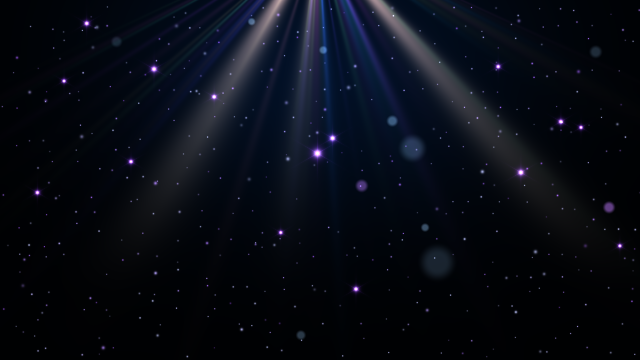
This background is drawn by a Shadertoy shader. Its source:

```glsl
// Stage light from above the canvas: three soft beams and many thin tinted rays
// over a deep blue haze, with star dust, violet flares and out-of-focus orbs.
// Rays live in slope space (dx/dy from the lamp); dust is hashed per grid cell.

const vec2  LAMP        = vec2(-0.005, 1.183);  // x from centre, in canvas heights
const float LAMP_GAP    = 0.183;                // lamp height above the top edge
const vec3  NIGHT       = vec3(0.000, 0.003, 0.008);
const vec3  HAZE        = vec3(0.008, 0.062, 0.145);
const vec2  HAZE_CENTRE = vec2(0.0, 0.83);
const vec2  HAZE_SIZE   = vec2(0.56, 0.42);
const vec3  BEAM_WARM   = vec3(0.52, 0.39, 0.36);
const vec3  BEAM_GREY   = vec3(0.125, 0.118, 0.105);
const vec3  VIOLET      = vec3(0.50, 0.16, 0.85);
const vec3  DUST_PALE   = vec3(0.72, 0.74, 0.95);
const vec3  ORB_COOL    = vec3(0.55, 0.72, 0.88);
const vec3  ORB_VIOLET  = vec3(0.72, 0.45, 0.95);
const int   RAY_COUNT   = 44;
const float RAY_LIGHT   = 0.20;
const int   FIRST_VIOLET_ORB = 9;

// Beams: slope, width in slope units, strength
const vec3 BEAMS[3] = vec3[](
    vec3(-0.59, 0.12, 1.0), vec3(-0.10, 0.07, 0.5), vec3(0.86, 0.125, 1.0));

// Focal flares: position, size
const vec3 FLARES[15] = vec3[](
    vec3(-0.007, 0.574, 1.6), vec3(0.035, 0.616, 1.1), vec3(-0.461, 0.808, 1.1),
    vec3(-0.648, 0.935, 0.9), vec3(0.558, 0.521, 1.1), vec3(0.100, 0.197, 0.9),
    vec3(-0.525, 0.551, 0.8), vec3(0.495, 0.815, 0.8), vec3(0.669, 0.662, 0.9),
    vec3(-0.785, 0.465, 0.8), vec3(-0.294, 0.731, 0.8), vec3(0.725, 0.646, 0.7),
    vec3(-0.109, 0.354, 0.7), vec3(0.833, 0.317, 0.7), vec3(-0.711, 0.775, 0.7));

// Focal orbs: position, radius, brightness
const vec4 ORBS[11] = vec4[](
    vec4(0.257, 0.588, 0.038, 0.24), vec4(0.326, 0.271, 0.050, 0.18),
    vec4(0.201, 0.664, 0.016, 0.40), vec4(0.766, 0.856, 0.018, 0.22),
    vec4(-0.053, 0.069, 0.014, 0.30), vec4(-0.565, 0.884, 0.016, 0.16),
    vec4(0.009, 0.861, 0.012, 0.40), vec4(-0.190, 0.940, 0.011, 0.45),
    vec4(0.292, 0.368, 0.012, 0.40), vec4(0.116, 0.484, 0.018, 0.42),
    vec4(0.803, 0.424, 0.017, 0.52));

vec4 hash4(vec2 seed) {
    vec4 q = fract(seed.xyxy * vec4(0.1031, 0.1030, 0.0973, 0.1099));
    q += dot(q, q.wzxy + 33.33);
    return fract((q.xxyz + q.yzzw) * q.zywx);
}

float bell(float x) { return exp(-x * x); }

// Broad beams: warm at the lamp, grey further down
vec3 beams(float slope, float depth) {
    float shape = 0.0;
    for (int i = 0; i < 3; i++)
        shape += BEAMS[i].z * bell((slope - BEAMS[i].x) / BEAMS[i].y);
    vec3 light = BEAM_WARM * exp(-6.0 * (depth - LAMP_GAP));
    light += BEAM_GREY * (1.0 - smoothstep(0.45, 1.02, depth));
    return light * shape;
}

// Thin rays with random slope, width, hue and reach
vec3 rays(float slope, float reach) {
    vec3 sum = vec3(0.0);
    for (int i = 0; i < RAY_COUNT; i++) {
        vec4 h = hash4(vec2(float(i) + 3.0, 17.0));
        float side = h.x * 2.0 - 1.0;
        float centre = side * (0.6 + 1.6 * side * side);
        float width = mix(0.012, 0.045, h.y * h.y) * (1.0 + abs(centre));
        vec3 hue = 0.5 + 0.5 * cos(6.2832 * (h.z + vec3(0.0, 0.33, 0.67)));
        hue = mix(hue, vec3(0.25, 0.45, 0.9), 0.4);
        float fade = exp(-mix(3.0, 7.0, h.w) * (reach - LAMP_GAP));
        sum += hue * bell((slope - centre) / width) * fade;
    }
    return sum * RAY_LIGHT;
}

// One jittered star in a share of the grid cells
vec3 dust(vec2 p, float cell, float share, float radius, float pixel) {
    vec2 id = floor(p / cell);
    vec4 h = hash4(id + 91.0 + 700.0 * cell);
    vec4 look = hash4(id + 251.0);
    vec2 offset = p - (id + 0.15 + 0.7 * h.xy) * cell;
    float size = max(radius * mix(0.7, 1.3, look.x), 0.65 * pixel);
    float light = bell(length(offset) / size) * mix(0.25, 0.9, look.y);
    return mix(DUST_PALE, VIOLET + 0.15, look.z * look.z) * light * step(h.z, share);
}

// Bright core, violet halo and six tapering spikes
vec3 flare(vec2 d, float size) {
    float r = length(d);
    float spikes = 0.0;
    for (int k = 0; k < 3; k++) {
        float a = 0.52 + 1.0472 * float(k);
        vec2 axis = vec2(cos(a), sin(a));
        float across = abs(d.x * axis.y - d.y * axis.x);
        spikes += exp(-across / 0.0018 - abs(dot(d, axis)) / (0.014 * size));
    }
    vec3 halo = VIOLET * (0.55 * bell(r / (0.011 * size)) + 0.4 * spikes);
    return halo + vec3(1.0, 0.86, 1.0) * bell(r / (0.0055 * size));
}

void mainImage(out vec4 fragColor, in vec2 fragCoord) {
    float pixel = 1.0 / iResolution.y;
    vec2 p = (fragCoord - vec2(0.5 * iResolution.x, 0.0)) * pixel;
    vec2 fromLamp = p - LAMP;
    float depth = max(-fromLamp.y, 0.001);
    float slope = fromLamp.x / depth;

    // Haze and light
    vec3 color = NIGHT + HAZE * bell(length((p - HAZE_CENTRE) / HAZE_SIZE));
    color += beams(slope, depth) + rays(slope, length(fromLamp));

    // Scattered dust, fine then coarse
    color += dust(p, 0.043, 0.42, 0.0021, pixel);
    color += dust(p + 0.37, 0.105, 0.35, 0.0038, pixel);

    // Soft orbs
    for (int i = 0; i < 11; i++) {
        vec4 orb = ORBS[i];
        float disc = 1.0 - smoothstep(0.45, 1.15, length(p - orb.xy) / orb.z);
        color += (i < FIRST_VIOLET_ORB ? ORB_COOL : ORB_VIOLET) * disc * orb.w;
    }

    for (int i = 0; i < 15; i++) color += flare(p - FLARES[i].xy, FLARES[i].z);
    fragColor = vec4(min(color, 1.0), 1.0);
}
```
